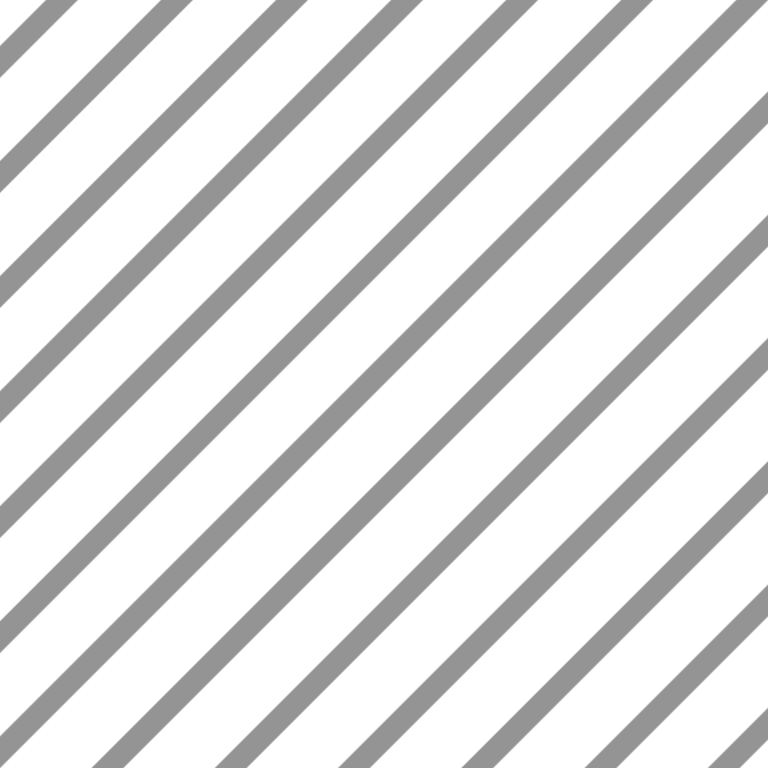
Give the GLSL for this pattern, as a Shadertoy shader.

```glsl
const vec3 PAPER = vec3(1.0);
const vec3 STRIPE = vec3(0.582);
const float ANCHOR = 0.9794;       // diagonal position of the central stripe
const float PITCH_UPPER = 0.1498;  // spacing above the central stripe
const float PITCH_LOWER = 0.1605;  // spacing below it
const float STRIPE_WIDTH = 0.0415; // measured along a canvas side
const float EDGE_SOFTNESS = 0.002;

// Signed distance to the nearest stripe edge, along a canvas side
float stripeDistance(float diagonal) {
    float offset = diagonal - ANCHOR;
    float pitch = offset < 0.0 ? PITCH_UPPER : PITCH_LOWER;
    float toCentre = abs(fract(offset / pitch + 0.5) - 0.5) * pitch;
    return toCentre - 0.5 * STRIPE_WIDTH;
}

void mainImage(out vec4 fragColor, in vec2 fragCoord) {
    vec2 uv = fragCoord / iResolution.xy;

    // Zero at the top left corner, two at the bottom right
    float diagonal = uv.x + 1.0 - uv.y;

    // Smoothed stripe coverage
    float soft = max(EDGE_SOFTNESS, 1.0 / iResolution.y);
    float coverage = 1.0 - smoothstep(-soft, soft, stripeDistance(diagonal));

    fragColor = vec4(mix(PAPER, STRIPE, coverage), 1.0);
}
```
